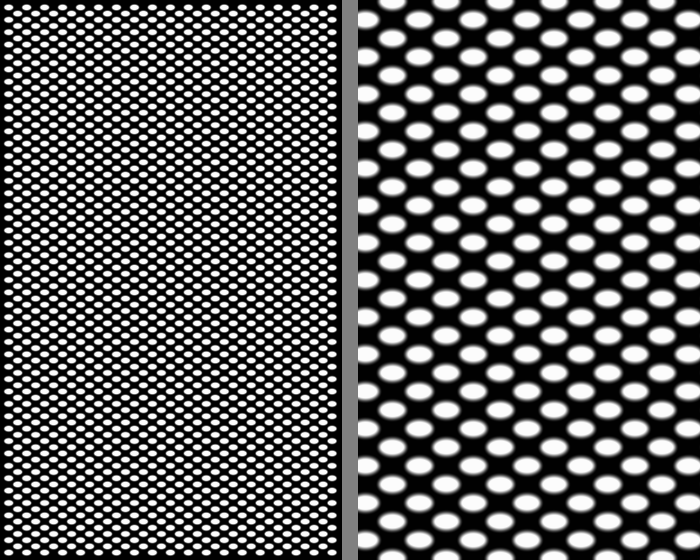
Left, the full canvas; right, a detail of the centre.
This pattern is drawn by a Shadertoy shader. Its source:

```glsl
// Perforated sheet: soft white ellipses staggered on black, inside a thin dark margin.
// Two rectangular lattices, offset by half a cell, supply the alternate rows.
// Lengths are in row spacings, about 90 to the canvas height.

// Approximate signed distance to an ellipse: implicit value over its gradient.
float ellipseDistance(vec2 p, vec2 radius) {
    vec2 q = p / radius;
    return (dot(q, q) - 1.0) / max(2.0 * length(q / radius), 0.001);
}

// Coverage of one lattice of dots, limited to the sheet.
float dotLattice(vec2 p, vec2 shift, float softness) {
    vec2 pitch = vec2(2.9, 2.0);
    vec2 id = floor(p / pitch + shift + 0.5) - shift;
    vec2 local = p - id * pitch;

    // 19 by 45 dots unshifted, 18 by 44 dots between them
    vec2 inside = step(abs(id), vec2(9.1, 22.1));
    float d = ellipseDistance(local, vec2(0.72, 0.46));
    return inside.x * inside.y * (1.0 - smoothstep(-softness, softness, d));
}

void mainImage(out vec4 fragColor, in vec2 fragCoord) {
    float rowsPerPixel = 90.4 / iResolution.y;
    vec2 p = (fragCoord - 0.5 * iResolution.xy) * rowsPerPixel;
    p.x += 0.1; // the sheet sits slightly left of centre

    // Soft edge, never sharper than a pixel
    float softness = max(0.17, 0.6 * rowsPerPixel);
    float dots = max(dotLattice(p, vec2(0.0), softness),
                     dotLattice(p, vec2(0.5), softness));

    fragColor = vec4(vec3(mix(0.005, 0.99, dots)), 1.0);
}
```
